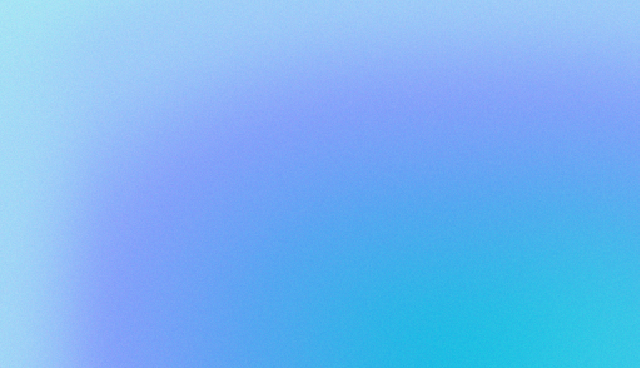
Write a Shadertoy shader that draws this background.

```glsl
// A soft mesh gradient: cyan at the lower right, passing through blue and
// periwinkle to pale aqua at the upper left, under a fine coloured grain.
// A rounded distance from one focus drives the ramp; two edge glows tint it.

// Sine-free hash: three random values in 0..1 for a grid cell
vec3 hash3(vec2 cell) {
    vec3 p = fract(cell.xyx * vec3(0.1031, 0.1030, 0.0973));
    p += dot(p, p.yxz + 33.33);
    return fract((p.xxy + p.yzz) * p.zyx);
}

// Overlapping blends keep the ramp free of visible bands
vec3 gradientRamp(float d) {
    vec3 color = vec3(0.11, 0.73, 0.89);
    color = mix(color, vec3(0.37, 0.64, 0.95), smoothstep(0.02, 0.58, d));
    color = mix(color, vec3(0.52, 0.63, 0.98), smoothstep(0.42, 0.78, d));
    color = mix(color, vec3(0.62, 0.80, 0.97), smoothstep(0.68, 1.04, d));
    return mix(color, vec3(0.66, 0.93, 0.95), smoothstep(1.00, 1.35, d));
}

void mainImage(out vec4 fragColor, in vec2 fragCoord) {
    vec2 uv = fragCoord / iResolution.xy;

    // Superelliptic distance from the cyan focus on the bottom edge
    vec2 offset = abs(uv - vec2(0.75, 0.0)) * vec2(1.25, 1.0);
    float focusDistance = pow(dot(pow(offset, vec2(2.5)), vec2(1.0)), 0.4);
    vec3 color = gradientRamp(focusDistance);

    // Pale light along the left edge
    float leftGlow = 1.0 - smoothstep(0.0, 0.18, uv.x);
    color = mix(color, vec3(0.65, 0.88, 0.96), 0.6 * leftGlow);

    // Turquoise light in the lower right corner
    vec2 corner = (uv - vec2(1.0, 0.0)) / vec2(0.22, 0.42);
    color = mix(color, vec3(0.20, 0.85, 0.89), 0.6 * exp(-dot(corner, corner)));

    // Fine grain on a grid tied to the canvas height
    vec2 grainCell = floor(fragCoord / iResolution.y * 294.0);
    vec3 grain = hash3(grainCell) + hash3(grainCell + 71.0) - 1.0;
    color += grain * vec3(0.035, 0.025, 0.012);

    fragColor = vec4(clamp(color, 0.0, 1.0), 1.0);
}
```
